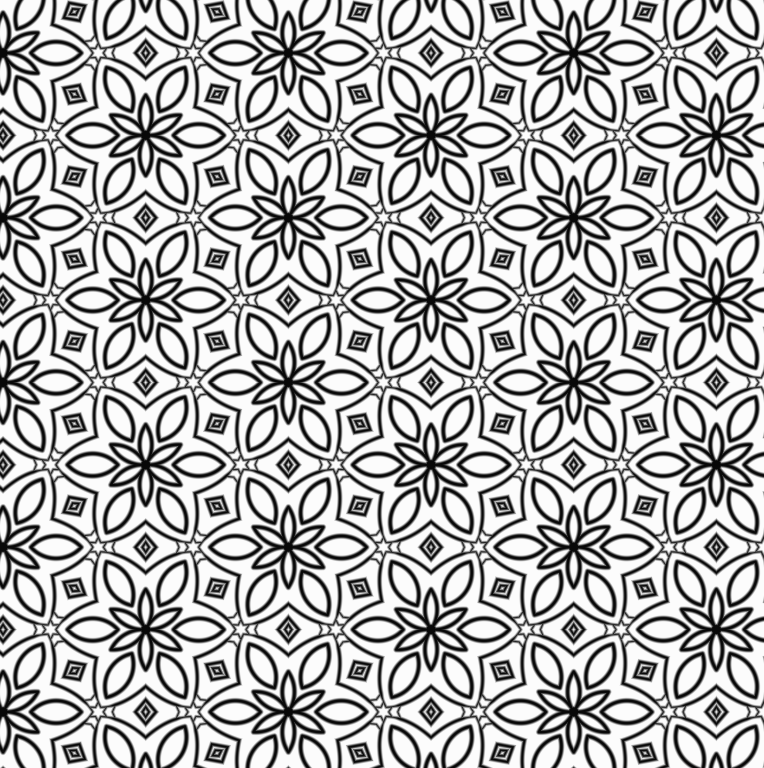
A Shadertoy shader for this pattern:

```glsl
// Black line lattice of six-petal flowers, framed diamonds and small stars on white.
#define SPACING 0.2145              // flower to flower, in canvas heights
#define ORIGIN vec2(0.3755, 0.931)  // centre of one flower
#define BOLD 0.0125                 // half line widths, in flower spacings
#define MEDIUM 0.0105
#define FINE 0.0055
#define SOFTNESS 0.0021             // edge blur, in canvas heights
#define PAPER vec3(0.99)
#define INK vec3(0.03)

const float SQRT3 = 1.7320508;

// Offset from the nearest centre of a hexagonal lattice with unit spacing.
vec2 hexCell(vec2 p) {
    vec2 size = vec2(SQRT3, 1.0);
    vec2 a = mod(p + 0.5 * size, size) - 0.5 * size;
    vec2 b = mod(p, size) - 0.5 * size;
    return dot(a, a) < dot(b, b) ? a : b;
}

// Mirror into one twelfth of the cell; x points to a neighbouring flower.
vec2 foldWedge(vec2 p) {
    p = abs(p.yx);
    vec2 n = vec2(-0.5, 0.5 * SQRT3);
    p -= 2.0 * max(dot(p, n), 0.0) * n;
    return abs(p);
}

float segmentDistance(vec2 p, vec2 a, vec2 b) {
    vec2 ab = b - a;
    return length(p - a - ab * clamp(dot(p - a, ab) / dot(ab, ab), 0.0, 1.0));
}

// Signed distance to a pointed petal lying along x.
float petalDistance(vec2 p, float halfLength, float halfWidth) {
    p = abs(p);
    float radius = (halfLength * halfLength + halfWidth * halfWidth) / (2.0 * halfWidth);
    float drop = radius - halfWidth;
    return (p.x - halfLength) * drop > p.y * halfLength
        ? length(p - vec2(halfLength, 0.0))
        : length(p + vec2(0.0, drop)) - radius;
}

float diamondDistance(vec2 p, vec2 size) {
    p = abs(p);
    return (p.x * size.y + p.y * size.x - size.x * size.y) / length(size);
}

// Signed distance to the ink: negative inside a line.
float inkDistance(vec2 p) {
    // Flower: inner petals, dark heart and the ring of large petals
    float d = abs(petalDistance(p - vec2(0.122, 0.0), 0.122, 0.037)) - BOLD;
    d = min(d, length(p) - 0.033);
    vec2 axis = vec2(0.5 * SQRT3, 0.5);
    vec2 q = vec2(dot(p, axis), dot(p, vec2(-axis.y, axis.x)));
    d = min(d, abs(petalDistance(q - vec2(0.322, 0.0), 0.153, 0.068)) - BOLD);

    // Frame: curved side, thinning toward the star, and a pointed end
    float side = p.x - (0.345 + 0.9 * p.y - 1.6 * p.y * p.y);
    float slope = 0.9 - 3.2 * p.y;
    float sideWidth = mix(MEDIUM, FINE, smoothstep(0.18, 0.23, p.y));
    d = min(d, abs(side) / sqrt(1.0 + slope * slope) - sideWidth);
    d = min(d, segmentDistance(p, vec2(0.46, 0.185), vec2(0.5, 0.202)) - FINE);

    // Two nested diamonds halfway between flowers
    vec2 m = p - vec2(0.5, 0.0);
    d = min(d, abs(diamondDistance(m, vec2(0.073, 0.062))) - MEDIUM);
    d = min(d, abs(diamondDistance(m, vec2(0.030, 0.020))) - 0.009);

    // Star where three flowers meet
    vec2 s = p - vec2(0.5, 0.5 / SQRT3);
    vec2 tip = -0.058 * axis.yx;
    d = min(d, segmentDistance(s, tip, vec2(0.0, -0.032)) - FINE);
    return min(d, segmentDistance(s, tip, -0.032 * axis) - FINE);
}

void mainImage(out vec4 fragColor, in vec2 fragCoord) {
    vec2 uv = fragCoord / iResolution.y;
    float d = inkDistance(foldWedge(hexCell((uv - ORIGIN) / SPACING)));
    float blur = max(SOFTNESS, 0.75 / iResolution.y) / SPACING;
    float ink = 1.0 - smoothstep(-blur, blur, d);
    fragColor = vec4(mix(PAPER, INK, ink), 1.0);
}
```
